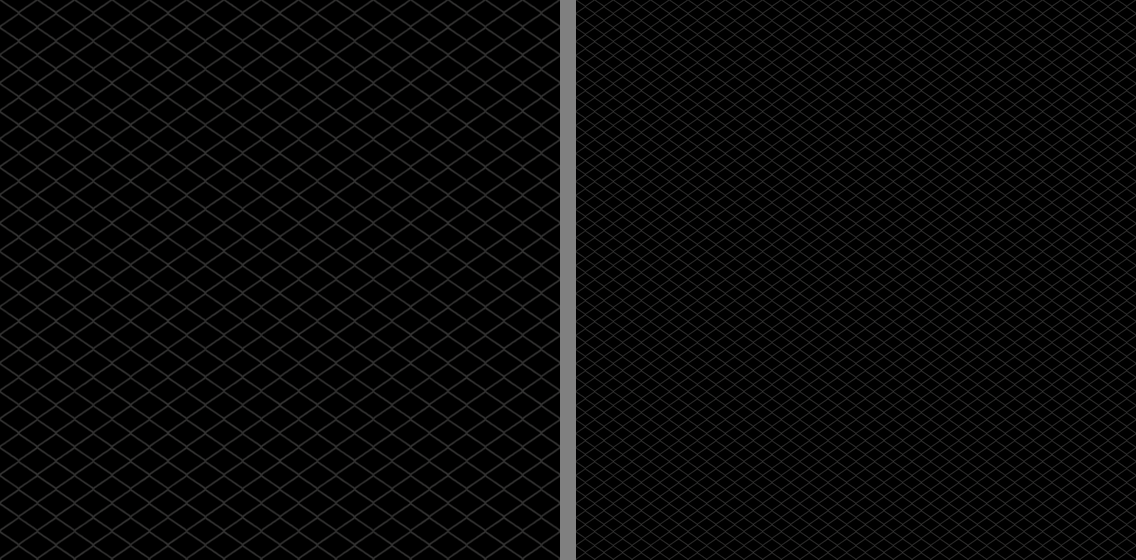
Left: one tile. Right: repeated 2 by 2.
A three.js fragment shader for this pattern:

```glsl
// Dark chain-link mesh: thin grey wires zigzag upwards and meet in blunt bends.
// Each cell is folded about its middle, so one rounded zigzag gives both wires;
// wrapping gradient noise roughens the wire edge and varies its shade.

varying vec2 vUv;

const float PI = 3.14159265;

const vec2 CELLS = vec2(15.0, 20.0);      // diamonds across and up
const float LIFT = 0.0016;                // height of the first row of bends
const float SHARPNESS = 0.985;            // 1.0 gives pointed bends
const float HALF_WIDTH = 0.00152;         // wire radius, in canvas units
const float SOFTNESS = 0.00163;           // half of the soft edge
const float BEND_SWELL = 0.00035;         // extra radius where wires meet
const float BEND_REACH = 0.0035;          // size of the swollen part
const float ROUGHNESS = 0.0004;           // sideways wobble of the wire
const float ROUGH_GRID = 160.0;           // noise cells for the wobble
const float SHADE_GRID = 48.0;            // noise cells for the shade
const float SHADE_AMOUNT = 0.16;

const vec3 BACKGROUND = vec3(0.0);
const vec3 WIRE = vec3(0.195, 0.194, 0.192);

// Unit gradient at a lattice point, repeating every "period" points.
vec2 gradientAt(vec2 point, float period) {
  point = mod(point, period);
  float h = fract(sin(dot(point, vec2(12.99, 78.23))) * 43758.5);
  return vec2(cos(2.0 * PI * h), sin(2.0 * PI * h));
}

// Tiling gradient noise, roughly -0.7 to 0.7.
float gradientNoise(vec2 uv, float period) {
  vec2 p = uv * period;
  vec2 i = floor(p);
  vec2 f = p - i;
  vec2 w = f * f * f * (f * (f * 6.0 - 15.0) + 10.0);
  vec2 e = vec2(1.0, 0.0);
  float a = dot(gradientAt(i, period), f);
  float b = dot(gradientAt(i + e.xy, period), f - e.xy);
  float c = dot(gradientAt(i + e.yx, period), f - e.yx);
  float d = dot(gradientAt(i + e.xx, period), f - e.xx);
  return mix(mix(a, b, w.x), mix(c, d, w.x), w.y);
}

// Signed distance from the centre line of the nearest wire, in canvas units.
float wireOffset(vec2 cell) {
  float x = abs(fract(cell.x + 0.5) - 0.5);
  float t = 2.0 * PI * fract(cell.y);
  float c = SHARPNESS * cos(t);
  float peak = asin(SHARPNESS);
  float centre = 0.25 - 0.25 * asin(c) / peak;
  float slope = 0.5 * PI * SHARPNESS * sin(t) / (sqrt(1.0 - c * c) * peak);
  slope *= CELLS.y / CELLS.x;
  return (x - centre) / (CELLS.x * sqrt(1.0 + slope * slope));
}

// Distance to the nearest bend, at cell corners and cell centres.
float bendDistance(vec2 cell) {
  vec2 corner = (fract(cell + 0.5) - 0.5) / CELLS;
  vec2 middle = (fract(cell) - 0.5) / CELLS;
  return min(length(corner), length(middle));
}

void main() {
  vec2 cell = (vUv - vec2(0.0, LIFT)) * CELLS;

  // Wire shape
  float wobble = ROUGHNESS * gradientNoise(vUv, ROUGH_GRID);
  float dist = abs(wireOffset(cell) + wobble);
  float bend = bendDistance(cell) / BEND_REACH;
  float radius = HALF_WIDTH + BEND_SWELL * exp(-bend * bend);
  float cover = 1.0 - smoothstep(radius - SOFTNESS, radius + SOFTNESS, dist);

  // Wire shade
  float shade = 1.0 + SHADE_AMOUNT * gradientNoise(vUv, SHADE_GRID);
  gl_FragColor = vec4(mix(BACKGROUND, WIRE * shade, cover), 1.0);
}
```
